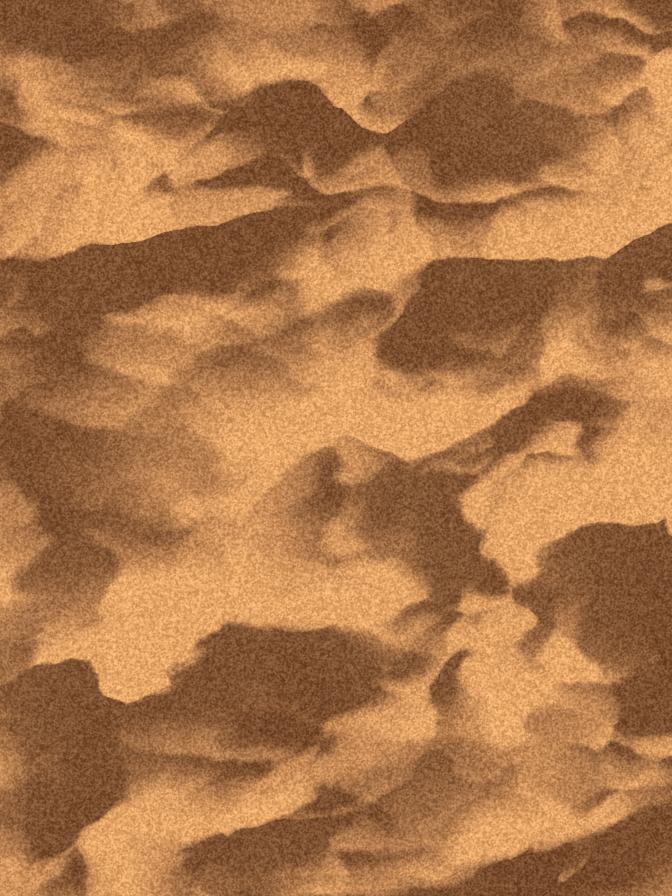
A Shadertoy shader for this texture:

```glsl
// Wind-blown, trodden sand under low light: warped cellular hollows, each shaded
// on its upper side and lit on its lower side, meet in ridges that vary from
// crisp to soft. Smaller folds, crumbled rims and fine grain lie on top.

float hash(vec2 p) {
    vec3 a = fract(vec3(p.xyx) * 0.1031);
    a += dot(a, a.yzx + 33.33);
    return fract((a.x + a.y) * a.z);
}

vec2 hash2(vec2 p) {
    return vec2(hash(p + 17.3), hash(p + 71.9));
}

float noise(vec2 p) {
    vec2 i = floor(p), f = fract(p);
    f = f * f * (3.0 - 2.0 * f);
    return mix(mix(hash(i), hash(i + vec2(1, 0)), f.x),
               mix(hash(i + vec2(0, 1)), hash(i + vec2(1, 1)), f.x), f.y);
}

vec2 turn(vec2 p, float angle) {
    float c = cos(angle), s = sin(angle);
    return vec2(c * p.x + s * p.y, c * p.y - s * p.x);
}

float fbm(vec2 p) {
    float sum = 0.0, amp = 0.53;
    for (int i = 0; i < 4; i++) {
        sum += amp * noise(p);
        p = turn(p, 0.64) * 2.03 + 7.1;
        amp *= 0.5;
    }
    return sum;
}

// Slope towards the light inside bowl-shaped hollows, blended at their ridges
float hollowSlope(vec2 q, float crispness) {
    vec2 cell = floor(q);
    float total = 0.0, weights = 0.0;
    for (int y = -1; y <= 1; y++)
    for (int x = -1; x <= 1; x++) {
        vec2 id = cell + vec2(x, y);
        vec2 d = q - id - 0.1 - 0.8 * hash2(id);
        float angle = 0.3 + 2.4 * (hash(id + 5.7) - 0.5);
        float depth = mix(0.4, 1.3, hash(id + 41.2));
        float tilt = 0.24 * (hash(id + 93.1) - 0.5);
        float w = exp(-crispness * dot(d, d));
        total += w * (tilt - depth * dot(d, vec2(sin(angle), cos(angle))));
        weights += w;
    }
    return total / max(weights, 1e-30);
}

void mainImage(out vec4 fragColor, in vec2 fragCoord) {
    vec2 p = fragCoord / iResolution.x;

    // Hollows are somewhat long, and rise a little to the right
    vec2 q = turn(p, 0.27) / vec2(0.32, 0.215) + vec2(20.4, 31.7);
    vec2 bend = vec2(fbm(q * 0.8 + 3.0), fbm(q * 0.8 + 47.0)) - 0.5;
    vec2 ruffle = vec2(noise(q * 3.2 + 11.0), noise(q * 3.2 + 63.0)) - 0.5;
    vec2 crumble = vec2(fbm(q * 8.0 + 5.0), fbm(q * 8.0 + 39.0)) - 0.5;
    q += 0.85 * bend + 0.13 * ruffle + 0.09 * crumble;

    // Large hollows, two sizes of folds and loose unevenness
    float crispness = mix(8.0, 42.0, smoothstep(0.25, 0.7, noise(q * 1.3 + 80.0)));
    float slope = hollowSlope(q, crispness);
    float trodden = smoothstep(0.3, 0.7, noise(q * 0.9 + 17.0));
    slope += 0.38 * hollowSlope(turn(q, -0.5) * vec2(1.9, 1.7) + 9.0, 20.0);
    slope += mix(0.1, 0.36, trodden) * hollowSlope(turn(q, 0.7) * vec2(4.2, 3.3) + 3.0, 14.0);
    slope += 0.24 * (fbm(q * 2.4 + 25.0) - 0.5);

    // Light and shadow, with an edge of changing softness
    float softness = mix(0.12, 0.44, smoothstep(0.25, 0.75, noise(q * 1.1 + 55.0)));
    float light = smoothstep(-softness, softness, slope);
    float patches = fbm(p * 5.0 + 13.0);

    vec3 shadow = mix(vec3(0.45, 0.275, 0.16), vec3(0.53, 0.355, 0.22), patches);
    vec3 midtone = vec3(0.67, 0.46, 0.29);
    vec3 sunlit = mix(vec3(0.79, 0.55, 0.345), vec3(0.9, 0.65, 0.405),
                      smoothstep(0.0, 0.45, slope + 0.5 * (patches - 0.4)));
    vec3 color = light < 0.5 ? mix(shadow, midtone, light * 2.0)
                             : mix(midtone, sunlit, light * 2.0 - 1.0);

    // Sand grains, fine over coarse, turned so that no grid shows
    float grain = 0.8 * (noise(turn(p, 0.5) * 409.0 + 600.0) - 0.5)
                + 0.25 * (noise(turn(p, 1.1) * 233.0 + 400.0) - 0.5);
    color += grain * mix(vec3(0.23, 0.21, 0.18), vec3(0.27, 0.25, 0.21), light);

    fragColor = vec4(clamp(color, 0.0, 1.0), 1.0);
}
```
